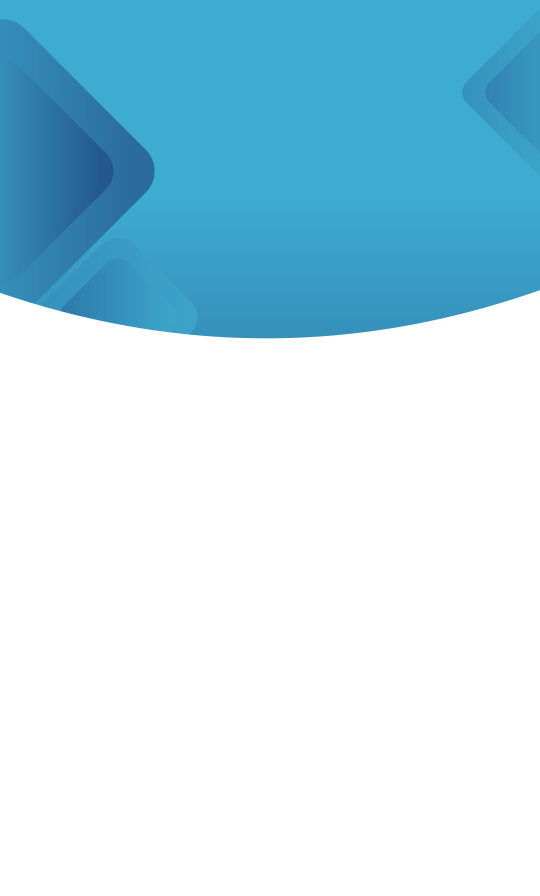
A WebGL 1 fragment shader for this background:

```glsl
precision highp float;
// Blue header with a curved lower edge and nested rounded diamonds, above a white page.

uniform vec2 u_resolution;

// Signed distance to a square standing on its corner; reach is the sharp half diagonal
float diamond(vec2 p, float reach, float radius) {
  vec2 turned = vec2(p.x + p.y, p.y - p.x) * 0.70711;
  vec2 d = abs(turned) - reach * 0.70711 + radius;
  return length(max(d, 0.0)) + min(max(d.x, d.y), 0.0) - radius;
}

// Coverage of a shape, softened over about one pixel
float cover(float dist) {
  return clamp(0.5 - dist * u_resolution.y, 0.0, 1.0);
}

// Horizontal two-colour ramp between x positions a and b
vec3 ramp(float x, float a, float b, vec3 left, vec3 right) {
  return mix(left, right, clamp((x - a) / (b - a), 0.0, 1.0));
}

void main() {
  // Canvas height is one unit
  vec2 p = gl_FragCoord.xy / u_resolution.y;

  // Header gradient, darker toward the curve
  vec3 color = mix(vec3(0.21, 0.565, 0.73), vec3(0.245, 0.675, 0.82),
                   clamp((p.y - 0.622) / 0.165, 0.0, 1.0));

  // Large diamond at the left
  vec2 q = p - vec2(0.003, 0.809);
  vec3 outer = ramp(p.x, 0.0, 0.15, vec3(0.21, 0.56, 0.73), vec3(0.17, 0.42, 0.61));
  vec3 inner = ramp(p.x, 0.0, 0.115, vec3(0.21, 0.56, 0.72), vec3(0.14, 0.34, 0.55));
  color = mix(color, outer, cover(diamond(q, 0.1836, 0.034)));
  color = mix(color, inner, cover(diamond(q, 0.1354, 0.0286)));

  // Small diamond cut by the curve
  q = p - vec2(0.1315, 0.646);
  outer = ramp(p.x, 0.05, 0.21, vec3(0.21, 0.57, 0.735), vec3(0.235, 0.635, 0.785));
  inner = ramp(p.x, 0.07, 0.19, vec3(0.18, 0.48, 0.67), vec3(0.235, 0.645, 0.79));
  color = mix(color, outer, cover(diamond(q, 0.099, 0.025)));
  color = mix(color, inner, cover(diamond(q, 0.073, 0.018)));

  // Diamond entering from the right
  q = p - vec2(0.691, 0.897);
  outer = ramp(p.x, 0.515, 0.6, vec3(0.21, 0.57, 0.735), vec3(0.235, 0.64, 0.785));
  inner = ramp(p.x, 0.54, 0.6, vec3(0.195, 0.51, 0.69), vec3(0.22, 0.59, 0.75));
  color = mix(color, outer, cover(diamond(q, 0.182, 0.017)));
  color = mix(color, inner, cover(diamond(q, 0.156, 0.0156)));

  // White page below the parabolic edge
  float offset = p.x - 0.297;
  float edge = 0.6224 + 0.576 * offset * offset;
  color = mix(color, vec3(1.0), cover(p.y - edge));

  gl_FragColor = vec4(color, 1.0);
}
```
